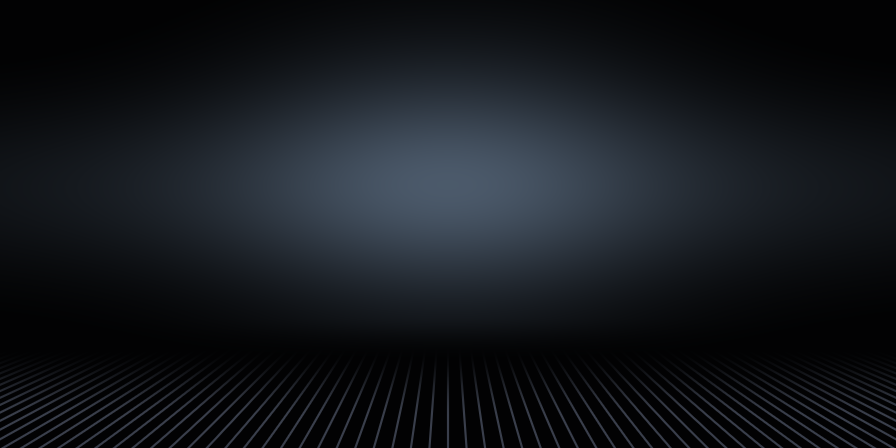
A Shadertoy shader for this background:

```glsl
// A dark studio backdrop: a broad steel-blue glow over a black floor of rays.
// The glow sums two Gaussians (a round core and a wide, thin band); the floor
// repeats lines evenly in slope so that they all meet at one vanishing point.

// Lengths are in canvas heights; x is measured from the canvas centre.
const vec3  BASE_COLOR   = vec3(0.006, 0.007, 0.010);
const vec3  GLOW_COLOR   = vec3(0.290, 0.345, 0.408);
const vec3  LINE_COLOR   = vec3(0.225, 0.245, 0.295);
const vec2  CORE_CENTER  = vec2(0.0, 0.596);
const vec2  CORE_SIZE    = vec2(0.48, 0.30);
const vec2  BAND_CENTER  = vec2(0.0, 0.580);
const vec2  BAND_SIZE    = vec2(1.50, 0.20);
const float CORE_SHARE   = 0.65;
const float GLOW_CUTOFF  = 0.03;   // trims the long Gaussian tails
const float HORIZON      = 0.214;
const float VANISH_Y     = 0.575;
const float SLOPE_STEP   = 0.072;  // slope between neighbouring rays
const float LINE_HALF    = 0.0024; // half the width of a ray

float gaussian(vec2 p, vec2 center, vec2 size) {
    vec2 q = (p - center) / size;
    return exp(-dot(q, q));
}

float backdropGlow(vec2 p) {
    float core = gaussian(p, CORE_CENTER, CORE_SIZE);
    float band = gaussian(p, BAND_CENTER, BAND_SIZE);
    float glow = mix(band, core, CORE_SHARE);
    glow = max(glow - GLOW_CUTOFF, 0.0) / (1.0 - GLOW_CUTOFF);
    return glow * smoothstep(HORIZON - 0.03, HORIZON + 0.08, p.y);
}

float floorRays(vec2 p, float pixel) {
    float depth = max(VANISH_Y - p.y, 0.001);
    float slope = p.x / depth;
    float offset = abs(fract(slope / SLOPE_STEP + 0.5) - 0.5) * SLOPE_STEP;

    // Perpendicular distance to the nearest ray, then its pixel coverage
    float dist = offset * depth / sqrt(1.0 + slope * slope);
    float coverage = clamp((LINE_HALF - dist) / pixel + 0.5, 0.0, 1.0);
    coverage *= min(1.0, 2.0 * LINE_HALF / pixel);

    // Rays emerge gradually below the horizon
    float fade = smoothstep(HORIZON + 0.01, HORIZON - 0.15, p.y);
    return coverage * fade;
}

void mainImage(out vec4 fragColor, in vec2 fragCoord) {
    float pixel = 1.0 / iResolution.y;
    vec2 p = (fragCoord - vec2(0.5 * iResolution.x, 0.0)) * pixel;

    vec3 color = BASE_COLOR + GLOW_COLOR * backdropGlow(p);
    color = mix(color, LINE_COLOR, floorRays(p, pixel));
    fragColor = vec4(color, 1.0);
}
```
